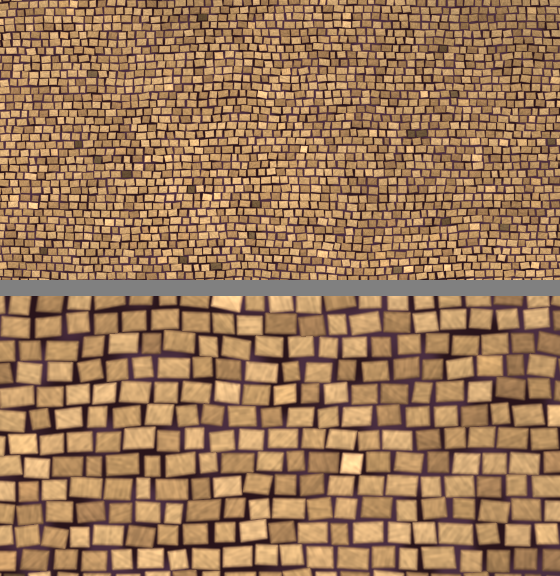
Top, the full canvas; bottom, a detail of the centre.
A Shadertoy shader for this texture:

```glsl
// Hand-laid mosaic of small sandy wood blocks in wavy rows over dark purple joints.

const float ROWS = 36.0;            // rows per canvas height
const float COLS = 29.0;            // blocks per canvas height, along a row
const float WIDTH_JITTER = 0.32;    // spread of joint positions, in blocks
const float TILT = 0.17;            // largest turn of a block, in radians
const float JOINT = 0.0010;         // half width of a joint
const float CORNER = 0.0020;        // corner radius of a block
const float SOFTNESS = 0.0032;      // width of the blurred block outline

const vec3 PALE = vec3(0.90, 0.73, 0.52);
const vec3 SAND = vec3(0.75, 0.585, 0.395);
const vec3 BROWN = vec3(0.58, 0.43, 0.30);
const vec3 OLIVE = vec3(0.68, 0.54, 0.34);
const vec3 EDGE = vec3(0.70, 0.66, 0.68);
const vec3 SHADOW = vec3(0.16, 0.08, 0.10);
const vec3 GROUT = vec3(0.29, 0.18, 0.25);

float hash(vec2 p) {
    vec3 q = fract(p.xyx * vec3(0.1031, 0.1030, 0.0973));
    q += dot(q, q.yzx + 33.33);
    return fract((q.x + q.y) * q.z);
}

float noise(vec2 p) {
    vec2 i = floor(p), f = fract(p);
    f = f * f * (3.0 - 2.0 * f);
    float low = mix(hash(i), hash(i + vec2(1, 0)), f.x);
    float high = mix(hash(i + vec2(0, 1)), hash(i + vec2(1, 1)), f.x);
    return mix(low, high, f.y);
}

float boxDistance(vec2 p, vec2 halfSize) {
    vec2 d = abs(p) - halfSize + CORNER;
    return length(max(d, 0.0)) + min(max(d.x, d.y), 0.0) - CORNER;
}

// Position of the joint to the left of a block, in blocks
float jointAt(vec2 id) {
    return id.x + WIDTH_JITTER * (hash(id + 7.0) - 0.5);
}

// Signed distance to one block; local receives block coordinates
float blockDistance(vec2 p, vec2 id, float shift, out vec2 local) {
    float left = jointAt(id), right = jointAt(id + vec2(1, 0));
    vec2 centre = vec2((0.5 * (left + right) - shift) / COLS,
                       (id.y + 0.5 + 0.16 * (hash(id + 31.0) - 0.5)) / ROWS);
    float angle = TILT * (hash(id + 53.0) + hash(id + 67.0) - 1.0);
    float c = cos(angle), s = sin(angle);
    local = mat2(c, -s, s, c) * (p - centre);
    vec2 halfSize = vec2(0.5 * (right - left) / COLS, 0.5 / ROWS) - JOINT;
    float loose = hash(id + 83.0);
    halfSize -= vec2(0.0030 * loose * loose, 0.0009 * hash(id + 97.0));
    // Slightly wedge-shaped sides
    float wedge = 0.16 * (hash(id + 109.0) - 0.5);
    local.x += wedge * local.y;
    return boxDistance(local, halfSize);
}

vec3 blockColour(vec2 id, vec2 local) {
    float tone = hash(id + 131.0), rare = hash(id + 149.0);
    vec3 colour = mix(SAND, PALE, smoothstep(0.2, 1.0, tone));
    colour = mix(colour, BROWN, 0.70 * smoothstep(0.32, 0.0, tone));
    colour = mix(colour, OLIVE, 0.35 * hash(id + 163.0));
    colour *= 1.0 + 0.15 * step(0.965, rare) - 0.45 * step(rare, 0.006);
    // Sawn grain, its direction changing from block to block
    float turn = 6.28 * hash(id + 181.0);
    vec2 along = vec2(cos(turn), sin(turn));
    vec2 grain = vec2(dot(local, along), dot(local, vec2(-along.y, along.x)));
    float streak = noise(grain * vec2(70.0, 330.0) + 40.0 * rare);
    float speck = noise(local * 210.0 + 90.0 * tone);
    colour *= 0.87 + 0.13 * streak + 0.13 * speck;
    return colour * (1.0 + 3.0 * local.y);
}

void mainImage(out vec4 fragColor, in vec2 fragCoord) {
    vec2 uv = fragCoord / iResolution.xy;
    vec2 p = fragCoord / iResolution.y;
    float blur = 0.5 * max(SOFTNESS, 1.2 / iResolution.y);

    // Gently bending rows
    vec2 q = p;
    q.y += 0.024 * (noise(p * vec2(2.3, 1.6) + 4.0) - 0.5);
    q.y += 0.009 * (noise(p * vec2(7.0, 5.0) + 19.0) - 0.5);
    q.x += 0.012 * (noise(p * 5.0 + 37.0) - 0.5);

    // Nearest block among the neighbours
    float nearest = 1.0;
    vec2 nearestId = vec2(0), nearestLocal = vec2(0);
    for (int j = -1; j <= 1; j++) {
        float row = floor(q.y * ROWS) + float(j);
        float shift = 9.0 * hash(vec2(row, 211.0));
        float col = floor(q.x * COLS + shift);
        for (int i = -1; i <= 1; i++) {
            vec2 id = vec2(col + float(i), row), local;
            float d = blockDistance(q, id, shift, local);
            if (d < nearest) {
                nearest = d;
                nearestId = id;
                nearestLocal = local;
            }
        }
    }

    // Joints, blocks and worn edges
    vec3 joint = mix(SHADOW, GROUT, smoothstep(0.25, 0.75, noise(p * 24.0 + 71.0)));
    vec3 block = blockColour(nearestId, nearestLocal);
    block *= mix(EDGE, vec3(1.0), smoothstep(0.0005, -0.0042, nearest));
    float cover = smoothstep(blur, -blur, nearest);

    // Broad uneven light, warmer and brighter near the bottom
    float light = 1.05 - 0.10 * uv.y - 0.05 * smoothstep(0.5, 1.0, uv.x);
    light += 0.14 * (noise(p * 3.0 + 11.0) - 0.5);
    fragColor = vec4(clamp(mix(joint, block * light, cover), 0.0, 1.0), 1.0);
}
```
